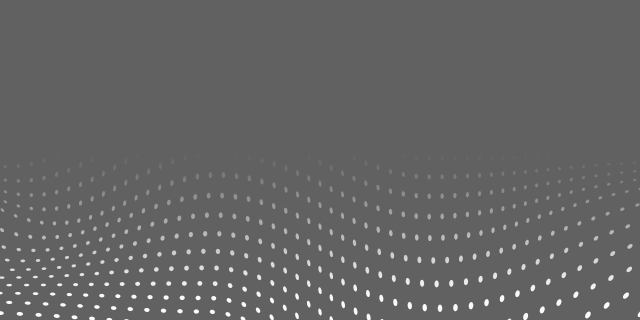
Write a WebGL 1 fragment shader that draws this background.

```glsl
precision highp float;
// A halftone sheet of pale dots rolling across a flat grey ground.
// A grid of columns and rows is bent by smooth height profiles; each dot is
// an ellipse stretched by the local grid cell and fades out toward the top.

uniform vec2 u_resolution;

// How strongly a row fans out sideways; nearer rows and the right side fan more.
float fanOut(float side, float row) {
    return (side > 0.0 ? 0.00013 : 0.000068) * max(row - 3.8, 0.0);
}

// Height of the sheet: left trough, crest, right trough, then a long rise.
float sheetHeight(float col, float row) {
    float q = row - 3.0;
    float troughCol = min(row, 4.0) - 26.0;
    float overhang = max(troughCol - col, 0.0);
    float leftTrough = 0.479 - 0.0443 * row + 0.125 * smoothstep(5.0, 14.0, row)
                     + 0.0026 * overhang * overhang;
    float crest = 0.521 - 0.069 * q + 0.00156 * q * q;
    float rightTrough = 0.505 - 0.056 * row - 0.00156 * row * row;
    float rightRise = 0.5195 - 0.0234 * row;

    float y = mix(leftTrough, crest, smoothstep(troughCol, -8.5, col));
    y = mix(y, rightTrough, smoothstep(-8.5, 9.0, col));
    return mix(y, rightRise, smoothstep(9.0, 30.0, col));
}

// Grid point to canvas, in canvas heights, x measured from the centre.
vec2 sheetPoint(float col, float row) {
    float x = 0.03776 * col - 0.0078 * sin(0.37 * col)
            + fanOut(col, row) * col * abs(col);
    return vec2(x, sheetHeight(col, row));
}

// Column whose dot lies nearest to x, from the inverse of the fan-out.
float nearestColumn(float x, float row) {
    float a = abs(x);
    float root = sqrt(0.03776 * 0.03776 + 4.0 * fanOut(x, row) * a);
    return floor(sign(x) * 2.0 * a / (0.03776 + root) + 0.5);
}

// Pixel coverage of the elliptical dot at one grid point.
float dotCoverage(vec2 p, float col, float row) {
    vec2 offset = p - sheetPoint(col, row);
    vec2 across = sheetPoint(col + 0.5, row) - sheetPoint(col - 0.5, row);
    float down = sheetHeight(col, row + 0.5) - sheetHeight(col, row - 0.5);

    // Canvas to cell coordinates, with the cell's second axis vertical.
    mat2 toCell = mat2(down, -across.y, 0.0, across.x) / (across.x * down);
    vec2 cell = toCell * offset;
    float radius = 0.125 + 0.003 * row;
    float len = max(length(cell), 0.0001);
    float slope = max(length(cell * toCell) / len, 0.0001);
    return clamp(0.5 - (len - radius) / slope * u_resolution.y, 0.0, 1.0);
}

void main() {
    vec2 p = (gl_FragCoord.xy - vec2(0.5 * u_resolution.x, 0.0)) / u_resolution.y;

    float coverage = 0.0;
    for (int n = 0; n < 15; n++) {
        float row = float(n);
        coverage = max(coverage, dotCoverage(p, nearestColumn(p.x, row), row));
    }

    // Dots dissolve into the ground with height.
    float fade = clamp((0.521 - p.y) / 0.443, 0.0, 1.0);
    vec3 ground = vec3(0.38);
    vec3 dotColor = vec3(0.98);
    gl_FragColor = vec4(mix(ground, dotColor, coverage * fade), 1.0);
}
```
